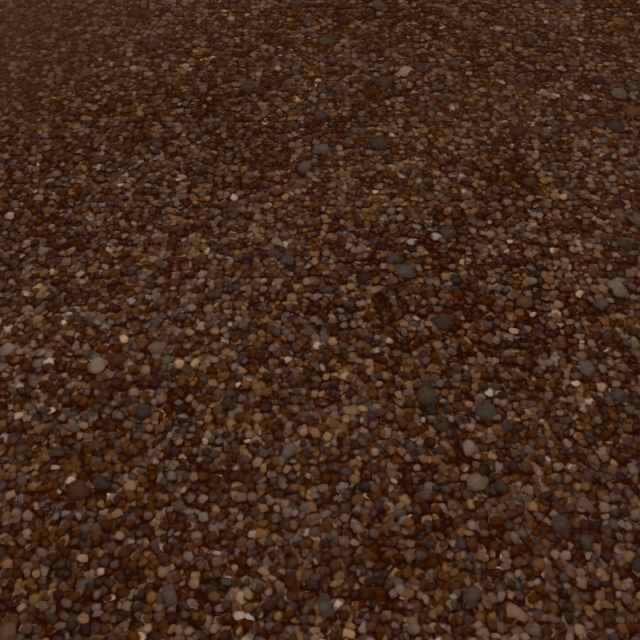
Reproduce this texture procedurally as a three.js fragment shader.

```glsl
// Brown gravel seen at a slant: small grains far off at the top, larger ones near.
// Layers of jittered, rounded stones are painted over dark soil, each with a soft
// contact shadow, a lit upper side and its own earthy tint.
#define HORIZON 2.6
#define GRAINS 50.0
#define LAYERS 4
#define SOFTNESS 0.0028
#define SHADOW 0.055
#define RELIEF 0.055
#define PALE_SHARE 0.09
#define GRIT 0.045
#define SOIL vec3(0.19, 0.10, 0.04)
#define DEEPEST vec3(0.13, 0.05, 0.01)
#define AVERAGE vec3(0.28, 0.19, 0.115)
#define SLATE vec3(0.23, 0.20, 0.17)

varying vec2 vUv;

vec3 hash3(vec2 p) {
  vec3 q = fract(p.xyx * vec3(0.1031, 0.1030, 0.0973));
  q += dot(q, q.yxz + 33.33);
  return fract((q.xxy + q.yzz) * q.zyx);
}

float valueNoise(vec2 p) {
  vec2 cell = floor(p);
  vec2 f = fract(p);
  f = f * f * (3.0 - 2.0 * f);
  float low = mix(hash3(cell).x, hash3(cell + vec2(1.0, 0.0)).x, f.x);
  float high = mix(hash3(cell + vec2(0.0, 1.0)).x, hash3(cell + 1.0).x, f.x);
  return mix(low, high, f.y);
}

// Earthy tint: mostly dark browns, a few pale pebbles, some ochre or mauve
vec3 stoneColour(vec3 rnd, float slateShare) {
  float tone = pow(rnd.x, 1.6);
  float pale = smoothstep(1.0 - PALE_SHARE, 1.0, rnd.y);
  vec3 colour = SOIL + vec3(0.24, 0.24, 0.22) * tone + 0.20 * pale;
  colour += vec3(0.035, 0.0, -0.04) * (2.0 * rnd.z - 1.0);
  float slate = step(fract(rnd.z * 7.0 + rnd.y * 5.0), slateShare);
  return mix(colour, SLATE + 0.10 * (tone - 0.4), 0.8 * slate);
}

// Paints one jittered grid of stones, far rows first
vec3 paintStones(vec3 colour, vec2 ground, float depth, float scale,
                 float fill, float slateShare, float seed) {
  vec2 p = ground * scale + seed * vec2(17.37, 9.61);
  vec2 home = floor(p);
  vec2 wobble = vec2(valueNoise(p * 2.3), valueNoise(p * 2.3 + 40.0)) - 0.5;
  for (int j = 0; j < 3; j++) {
    for (int i = 0; i < 3; i++) {
      vec2 id = home + vec2(float(i) - 1.0, 1.0 - float(j));
      vec3 place = hash3(id + seed * 31.0);
      vec3 form = hash3(id + seed * 31.0 + 211.0);
      vec3 tint = hash3(id + seed * 31.0 + 467.0);
      if (place.z > fill) continue;

      // Rotated superellipse, roughened at the rim
      vec2 offset = p - id - 0.15 - 0.7 * place.xy;
      float angle = 3.14159 * form.x;
      float c = cos(angle);
      float s = sin(angle);
      float size = mix(0.30, 0.60, form.y);
      vec2 q = mat2(c, -s, s, c) * (offset + 0.22 * wobble) / size;
      q.y /= mix(0.58, 1.0, form.z);
      vec2 power = pow(abs(q) + 0.0001, vec2(2.5));
      float radius = pow(power.x + power.y, 0.4);

      float blur = clamp(SOFTNESS * depth * scale / size, 0.05, 0.55);
      float cover = 1.0 - smoothstep(1.0 - blur, 1.0 + blur, radius);
      float shade = 1.0 - smoothstep(0.8, 1.5, radius + 0.25 * offset.y / size);
      colour = max(colour - SHADOW * shade, DEEPEST);

      float light = RELIEF * (0.6 * offset.y / size + 0.45 - radius * radius);
      colour = mix(colour, stoneColour(tint, slateShare) + light, cover);
    }
  }
  return colour;
}

void main() {
  // Perspective onto the ground plane
  float depth = HORIZON / (HORIZON - vUv.y);
  vec2 ground = vec2((vUv.x - 0.5) * depth, HORIZON * depth) + 3.0;

  // Common gravel, then scattered pebbles and rare larger stones
  vec3 colour = SOIL;
  for (int n = 0; n < LAYERS; n++) {
    float layer = float(n);
    float scale = GRAINS * (0.88 + 0.09 * layer);
    colour = paintStones(colour, ground, depth, scale, 0.92, 0.06, layer + 1.0);
  }
  colour = paintStones(colour, ground, depth, GRAINS * 0.55, 0.05, 0.55, 7.0);

  // Fine grit and broad damp patches
  float grit = valueNoise(ground * GRAINS * 3.2) - 0.5;
  float patches = valueNoise(ground * 5.0) - 0.5;
  colour += GRIT * grit + 0.035 * patches;

  // Distance and the far left corner lose contrast
  float haze = 0.22 * smoothstep(0.55, 1.0, vUv.y);
  haze += 0.35 * (1.0 - smoothstep(0.0, 0.32, length(vUv - vec2(0.0, 1.0))));
  colour = mix(colour, AVERAGE, haze);
  gl_FragColor = vec4(max(colour, DEEPEST), 1.0);
}
```
